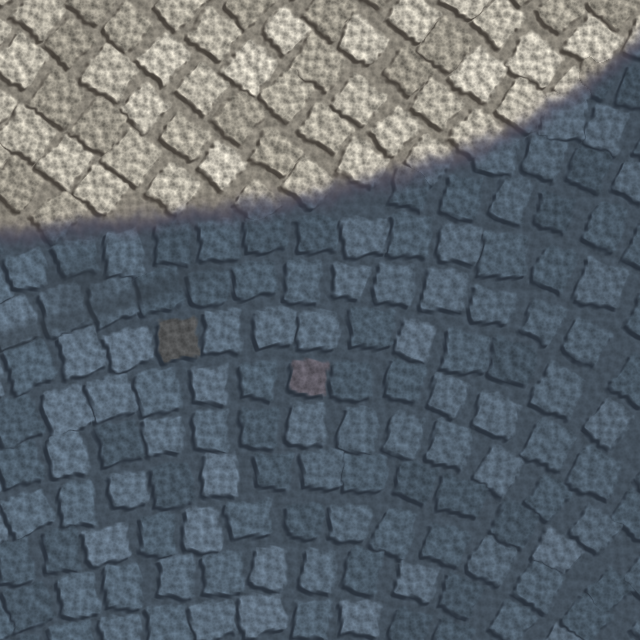
Give the GLSL for this texture, as a Shadertoy shader.

```glsl
// Worn cobblestone paving in curved rows, sunlit above and in cool shade below.
#define STONE 0.075        // spacing of the stones
#define SUN_TILT -0.70     // rotation of the sunlit rows
#define EDGE 0.0032        // softness of stone outlines
#define WOBBLE 0.0035      // raggedness of stone outlines
#define CREVICE 0.0075     // reach of the dark gap at lower left
#define PENUMBRA 0.017     // softness of the shade border
#define RELIEF 0.42        // strength of the chipped surface
#define GRAIN 0.24         // strength of the fine speckle

vec2 hash2(vec2 p) {
    vec3 q = fract(p.xyx * vec3(0.1031, 0.1030, 0.0973));
    q += dot(q, q.yzx + 33.33);
    return fract((q.xx + q.yz) * q.zy);
}

mat2 rotation(float a) {
    return mat2(cos(a), sin(a), -sin(a), cos(a));
}

// Distance to the nearest scattered feature point
float cellular(vec2 p) {
    vec2 base = floor(p);
    float nearest = 2.0;
    for (int i = 0; i < 9; i++) {
        vec2 cell = base + vec2(i % 3 - 1, i / 3 - 1);
        nearest = min(nearest, length(cell + hash2(cell) - p));
    }
    return nearest;
}

vec2 raggedness(vec2 p) {
    return sin(p.yx * 97.0 + 2.0 * sin(p * 61.0)) * 0.6
         + sin(p.yx * 233.0 + 3.0 * sin(p * 171.0)) * 0.4;
}

// Height of the border between sun and shade
float shadeBorder(float x) {
    return 0.637 + 0.10 * x + 0.205 * x * x * x * x;
}

// Shaded rows rise from the left, then fan downward at the right
float rowFan(float y) {
    return mix(0.9, 0.3, smoothstep(0.15, 0.75, y));
}

float rowLift(float x, float y) {
    float left = min(x - 0.5, 0.0), right = max(x - 0.5, 0.0);
    return -0.3 * left * left - rowFan(y) * right * right;
}

float rowAngle(vec2 p) {
    return atan(-0.6 * min(p.x - 0.5, 0.0) - 2.0 * rowFan(p.y) * max(p.x - 0.5, 0.0));
}

vec2 toGrid(vec2 p, bool sunny) {
    return sunny ? rotation(-SUN_TILT) * p : vec2(p.x, p.y - rowLift(p.x, p.y));
}

vec2 fromGrid(vec2 g, bool sunny) {
    if (sunny) return rotation(SUN_TILT) * g;
    float y = g.y;
    for (int i = 0; i < 4; i++) y = g.y + rowLift(g.x, y);
    return vec2(g.x, y);
}

// Nearest stone: signed distance, centre, random tone
vec4 paving(vec2 p) {
    vec4 best = vec4(1.0, 0.0, 0.0, 0.0);
    vec2 ragged = p + WOBBLE * raggedness(p);
    for (int layer = 0; layer < 2; layer++) {
        bool sunny = layer == 1;
        vec2 base = floor(toGrid(p, sunny) / STONE);
        for (int i = 0; i < 9; i++) {
            vec2 cell = base + vec2(i % 3 - 1, i / 3 - 1);
            vec2 seed = cell + 80.0 + 57.0 * float(layer);
            vec2 jitter = hash2(seed) - 0.5, shape = hash2(seed + 19.7) - 0.5;
            vec2 g = cell + 0.5 + 0.16 * jitter;
            g.x += (sunny ? 0.36 : 0.22) * sin(cell.y * 2.4);
            vec2 centre = fromGrid(g * STONE, sunny);
            if ((centre.y > shadeBorder(centre.x)) != sunny) continue;
            float angle = (sunny ? SUN_TILT : rowAngle(centre)) + 0.28 * shape.x;
            vec2 d = rotation(-angle) * (ragged - centre) / STONE;
            d *= 1.0 + 0.45 * shape.yx * d.yx;
            vec2 box = abs(d) - (0.34 + 0.13 * shape);
            float dist = length(max(box, 0.0)) + min(max(box.x, box.y), 0.0) - 0.065;
            dist *= STONE;
            if (dist < best.x) best = vec4(dist, centre, hash2(seed + 7.3).x);
        }
    }
    return best;
}

void mainImage(out vec4 fragColor, in vec2 fragCoord) {
    vec2 p = fragCoord / iResolution.xy;
    vec4 stone = paving(p);
    vec2 centre = stone.yz;
    float tone = stone.w;
    float cover = smoothstep(EDGE, -EDGE, stone.x);
    float gap = smoothstep(EDGE, -EDGE, paving(p + CREVICE * 0.75).x) * (1.0 - cover);

    // Sun and shade
    float border = p.y - shadeBorder(p.x) + 0.006 * raggedness(p * 0.6).x;
    float sun = smoothstep(-PENUMBRA, PENUMBRA, border);

    // Chipped faces and speckle
    vec2 glint = vec2(0.0035, 0.003);
    float relief = cellular((p + glint) * 75.0) - cellular((p - glint) * 75.0);
    float grain = cellular(p * 190.0) - 0.45;
    float surface = RELIEF * relief + GRAIN * grain;

    // Stone and mortar colours
    vec3 sunStone = mix(vec3(0.61, 0.59, 0.54), vec3(0.76, 0.74, 0.69), tone);
    vec3 shadeStone = mix(vec3(0.27, 0.33, 0.38), vec3(0.37, 0.43, 0.49), tone);
    shadeStone *= 1.06 - 0.13 * p.x;
    float brown = smoothstep(0.055, 0.035, length(centre - vec2(0.285, 0.435)));
    float red = smoothstep(0.045, 0.030, length(centre - vec2(0.46, 0.40)));
    shadeStone = mix(shadeStone, vec3(0.32, 0.31, 0.30), 0.8 * brown);
    shadeStone = mix(shadeStone, vec3(0.37, 0.34, 0.37), 0.8 * red);
    vec3 face = mix(shadeStone, sunStone, sun);
    vec3 mortar = mix(vec3(0.265, 0.31, 0.355), vec3(0.53, 0.51, 0.47), sun);
    vec3 color = mix(mortar, face, cover * mix(0.55, 1.0, smoothstep(0.0, 0.4, tone)));
    color *= 1.0 + surface * mix(0.55, 1.0, cover) * mix(0.65, 1.0, sun);

    // Dark crevices, damp seam and violet fringe
    vec3 hollow = mix(vec3(0.14, 0.17, 0.21), vec3(0.22, 0.20, 0.18), sun);
    color = mix(color, hollow, 0.8 * gap);
    float seam = abs(p.y - 0.465 - 0.34 * p.x) + 0.003 * raggedness(p).x;
    float damp = smoothstep(0.028, 0.004, seam) * smoothstep(0.42, 0.2, p.x);
    damp = max(damp, 0.7 * smoothstep(0.09, 0.02, length(p - vec2(0.13, 0.54))));
    color = mix(color, vec3(0.20, 0.23, 0.26), 0.55 * damp);
    float fringe = exp(-pow((border + 0.006) / 0.017, 2.0));
    color = mix(color, vec3(0.33, 0.29, 0.35), 0.45 * fringe);
    fragColor = vec4(clamp(color, 0.0, 1.0), 1.0);
}
```
